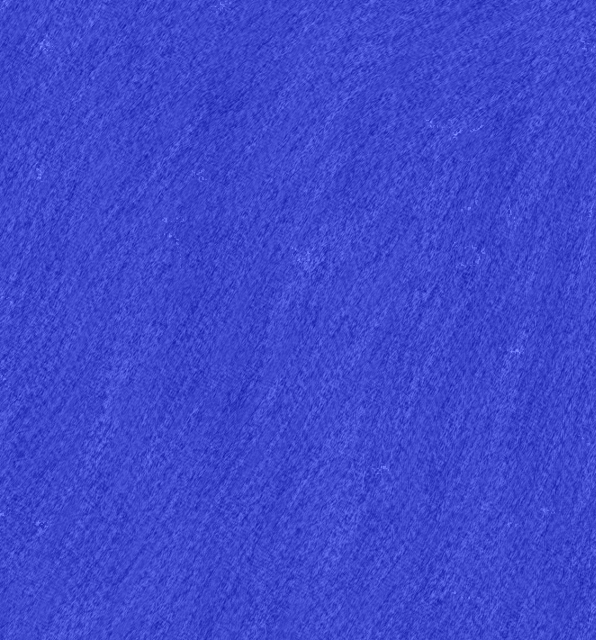
Give the GLSL for this texture, as a Shadertoy shader.

```glsl
// Blue brushed fibre: crisp grain and thin furrows that follow a curving field.
// Noise averaged along the flow line gives the strands; its zero contours are
// the dark furrows. Short grain, faint ribs and rare pale flecks lie on top.

const vec3 MEAN_BLUE = vec3(0.246, 0.286, 0.803);
const vec3 TONE_STEP = vec3(0.050, 0.052, 0.047);  // colour change per tone unit
const float GRAINS = 512.0;         // fine units per canvas height
const float STRAND_WIDTH = 4.6;     // sizes below are in fine units
const float THREAD_WIDTH = 1.5;
const float GRAIN_WIDTH = 0.9;
const float GRAIN_STEP = 0.8;
const float RIB_PERIOD = 2.9;
const float FLOW_STEP = 2.8;
const int FLOW_STEPS = 15;          // steps each way along the flow line
const float STRAND_GAIN = 1.5;
const float THREAD_GAIN = 5.5;
const float FURROW_DEPTH = 0.85;
const float FURROW_WIDTH = 0.035;   // in units of strand noise
const float FURROW_MEAN = 0.2;      // keeps the overall tone level
const float GRAIN_GAIN = 5.2;
const float RIB_GAIN = 0.4;
const float FLECK_GAIN = 3.0;

float hash(vec2 cell) {
    return fract(sin(dot(cell, vec2(12.9898, 78.233))) * 43758.5453);
}

// Smooth value noise centred on zero
float noise(vec2 p) {
    vec2 i = floor(p);
    vec2 f = fract(p);
    f = f * f * (3.0 - 2.0 * f);
    float low = mix(hash(i), hash(i + vec2(1.0, 0.0)), f.x);
    float high = mix(hash(i + vec2(0.0, 1.0)), hash(i + 1.0), f.x);
    return mix(low, high, f.y) - 0.5;
}

// Fibre direction: steep over most of the canvas, flatter at the upper right
vec2 flow(vec2 p) {
    vec2 uv = p / GRAINS;
    float bend = smoothstep(0.62, 0.98, uv.y) * smoothstep(0.0, 0.6, uv.x);
    float wobble = noise(uv * vec2(7.0, 5.0) + 3.7);
    float angle = radians(57.0 + 10.0 * uv.x - 27.0 * bend + 13.0 * wobble);
    return vec2(cos(angle), sin(angle));
}

// Average of strand (x) and thread (y) noise along the flow line
vec2 strands(vec2 p) {
    vec2 sum = vec2(0.0);
    float total = 0.0;
    for (int side = 0; side < 2; side++) {
        float way = side == 0 ? 1.0 : -1.0;
        vec2 q = p;
        for (int i = 0; i < FLOW_STEPS; i++) {
            float weight = 1.0 - 0.6 * float(i) / float(FLOW_STEPS);
            sum += weight * vec2(noise(q / STRAND_WIDTH + 17.0),
                                 noise(q / THREAD_WIDTH + 51.0));
            total += weight;
            q += way * FLOW_STEP * flow(q);
        }
    }
    return sum / total;
}

// Short crisp dashes lying along the fibre
float grain(vec2 p, vec2 along) {
    float sum = 0.0;
    for (int i = -1; i <= 1; i++) {
        sum += noise((p + along * GRAIN_STEP * float(i)) / GRAIN_WIDTH + 101.0);
    }
    return sum / 3.0;
}

// Fine cross ribs, fading in and out between fibres
float ribs(vec2 p) {
    float phase = dot(p, vec2(0.5, 0.866)) / RIB_PERIOD + noise(p / 7.0);
    float presence = smoothstep(-0.15, 0.3, noise(p / 12.0 + 31.0));
    return sin(6.28319 * phase) * presence;
}

// Rare pale specks gathered in thin broken arcs
float flecks(vec2 p) {
    float patchMask = smoothstep(0.28, 0.38, noise(p / 34.0 + 8.0));
    float arc = 1.0 - smoothstep(0.02, 0.09, abs(noise(p / 22.0 + 63.0)));
    float speck = smoothstep(0.1, 0.25, noise(p / 1.4 + 77.0));
    return patchMask * arc * speck;
}

void mainImage(out vec4 fragColor, in vec2 fragCoord) {
    vec2 p = fragCoord / iResolution.y * GRAINS;
    vec2 along = flow(p);
    vec2 strand = strands(p);

    // Grain is rougher on some fibres than on others
    float roughness = 1.0 + 0.4 * noise(p / 12.0 + 5.0) + 2.5 * strand.x;
    float furrow = 1.0 - smoothstep(0.0, FURROW_WIDTH, abs(strand.x));

    float tone = STRAND_GAIN * strand.x + THREAD_GAIN * strand.y;
    tone += FURROW_DEPTH * (FURROW_MEAN - furrow);
    tone += GRAIN_GAIN * roughness * grain(p, along);
    tone += RIB_GAIN * ribs(p);
    tone += FLECK_GAIN * flecks(p);

    fragColor = vec4(clamp(MEAN_BLUE + TONE_STEP * tone, 0.0, 1.0), 1.0);
}
```
